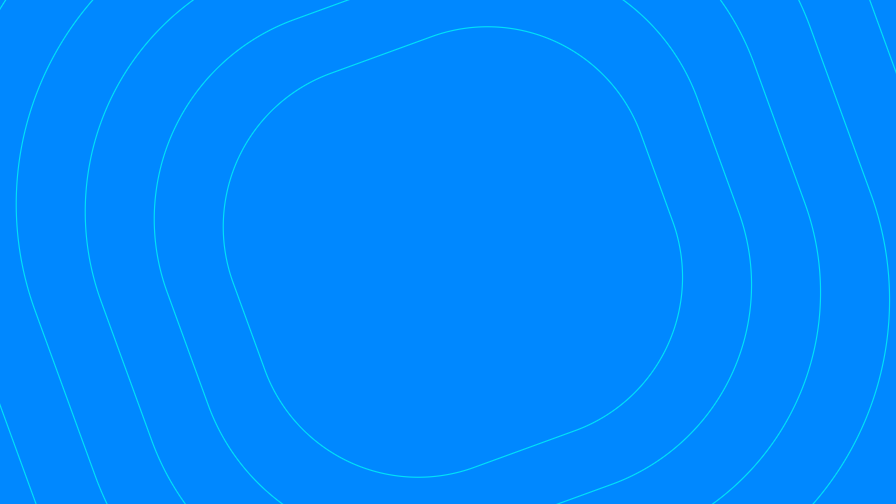
Write a Shadertoy shader that draws this background.

```glsl
// Thin cyan rounded-square outlines, tilted and nested, on a flat blue field.

// Lengths are in canvas heights, measured from the canvas centre.
const vec3  FIELD_COLOR   = vec3(0.0, 0.533, 1.0);
const vec3  LINE_COLOR    = vec3(0.0, 0.88, 0.97);
const vec2  RING_CENTER   = vec2(0.0097, 0.0);
const vec2  RING_HALF     = vec2(0.4306, 0.4160); // innermost half size
const float CORNER_RADIUS = 0.324;                // innermost corner radius
const float TILT          = radians(20.0);
const float SCALE_STEP    = 0.3005;               // growth from ring to ring
const int   RING_COUNT    = 5;
const float LINE_HALF     = 0.00116;              // half the line width

// Signed distance to a rounded box centred on the origin.
float roundedBox(vec2 p, vec2 halfSize, float radius) {
    vec2 q = abs(p) - halfSize + radius;
    return length(max(q, 0.0)) + min(max(q.x, q.y), 0.0) - radius;
}

// Share of a pixel covered by a line whose middle lies at distance d.
float lineCoverage(float d, float pixel) {
    float upper = min(d + 0.5 * pixel, LINE_HALF);
    float lower = max(d - 0.5 * pixel, -LINE_HALF);
    return clamp((upper - lower) / pixel, 0.0, 1.0);
}

void mainImage(out vec4 fragColor, in vec2 fragCoord) {
    float pixel = 1.0 / iResolution.y;
    vec2 p = (fragCoord - 0.5 * iResolution.xy) * pixel - RING_CENTER;

    // Turn into the frame of the rings.
    vec2 axis = vec2(cos(TILT), sin(TILT));
    p = vec2(dot(p, axis), dot(p, vec2(-axis.y, axis.x)));

    // Each ring is a scaled copy of the innermost one.
    float coverage = 0.0;
    for (int i = 0; i < RING_COUNT; i++) {
        float scale = 1.0 + SCALE_STEP * float(i);
        float d = roundedBox(p, RING_HALF * scale, CORNER_RADIUS * scale);
        coverage = max(coverage, lineCoverage(d, pixel));
    }

    fragColor = vec4(mix(FIELD_COLOR, LINE_COLOR, coverage), 1.0);
}
```
